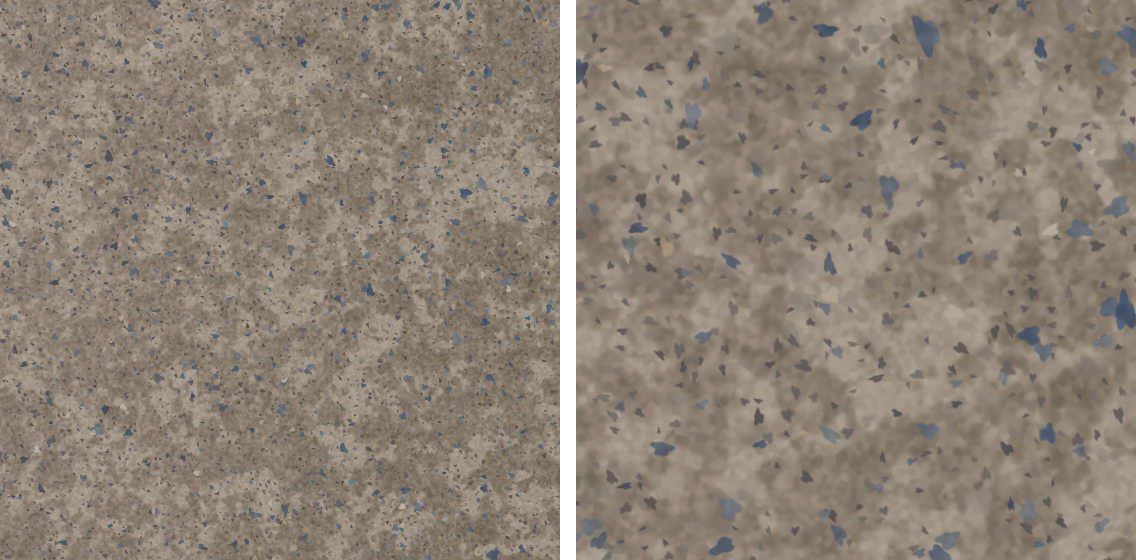
Left, the full canvas; right, a detail of the centre.
A three.js fragment shader for this texture:

```glsl
varying vec2 vUv;

vec2 hash2(vec2 p) {
  vec3 q = fract(p.xyx * vec3(0.1031, 0.1030, 0.0973));
  q += dot(q, q.yzx + 33.33);
  return fract((q.xx + q.yz) * q.zy);
}

// Cellular noise: random tones blended by distance to scattered points
float mottle(vec2 p) {
  vec2 cell = floor(p);
  float sum = 0.0, total = 0.0;
  for (int y = -1; y <= 1; y++)
    for (int x = -1; x <= 1; x++) {
      vec2 id = cell + vec2(x, y);
      vec2 d = id + hash2(id) - p;
      float weight = exp(-5.0 * dot(d, d));
      sum += weight * hash2(id + 71.7).x;
      total += weight;
    }
  return sum / total - 0.5;
}

// Scattered angular chips: x is coverage, y is a random tone per chip
vec2 chips(vec2 uv, float scale, float density, float minSize, float maxSize, float seed) {
  vec2 p = uv * scale;
  vec2 cell = floor(p);
  vec2 result = vec2(0.0);
  float soft = 0.0013 * scale;
  for (int y = -1; y <= 1; y++)
    for (int x = -1; x <= 1; x++) {
      vec2 id = cell + vec2(x, y);
      vec2 rnd = hash2(id + seed);
      vec2 shape = hash2(id + seed + 37.3);
      vec2 d = p - id - 0.1 - 0.8 * hash2(id + seed + 91.1);
      float turn = -0.5 + 2.6 * (shape.x - 0.5);
      d = mat2(cos(turn), -sin(turn), sin(turn), cos(turn)) * d;
      d.y *= mix(1.1, 2.1, shape.y);
      float a = atan(d.y, d.x);
      float radius = mix(minSize, maxSize, rnd.y * rnd.y) * scale;
      radius *= 1.0 + 0.2 * sin(3.0 * a + 40.0 * shape.x) + 0.12 * sin(5.0 * a + 50.0 * shape.y);
      float cover = 1.0 - smoothstep(radius - soft, radius + soft, length(d));
      cover *= step(rnd.x, density);
      if (cover > result.x) result = vec2(cover, fract(shape.x * 7.0 + shape.y * 5.0));
    }
  return result;
}

void main() {
  vec2 uv = vUv;
  float broad = mottle(uv * 7.0 + 3.0);
  float patches = mottle(uv * 24.0 + 11.0);
  float clumps = mottle(uv * 62.0 + 29.0);
  float grain = mottle(uv * 130.0 + 47.0);
  float fine = mottle(uv * 250.0 + 5.0);

  // Warm ground, paler and pinker to the upper left
  vec3 color = mix(vec3(0.565, 0.513, 0.463), vec3(0.535, 0.487, 0.424), smoothstep(0.0, 0.9, uv.x));
  color += 0.022 * (uv.y - 0.5);
  color += vec3(1.0, 0.98, 0.94) * (0.04 * broad + 0.05 * patches + 0.07 * clumps + 0.09 * grain + 0.10 * fine);

  // Pale worn cement
  float worn = smoothstep(0.03, 0.3, 0.35 * broad + 0.6 * patches + 0.6 * clumps + 0.35 * grain);
  color = mix(color, vec3(0.655, 0.612, 0.555) + 0.08 * fine, 0.65 * worn);

  // Faint grey stones
  vec2 faint = chips(uv, 55.0, 0.34, 0.003, 0.008, 13.0);
  color = mix(color, mix(vec3(0.45, 0.43, 0.41), vec3(0.54, 0.52, 0.49), faint.y), 0.5 * faint.x);

  // Small dark specks
  vec2 specks = chips(uv, 92.0, 0.36, 0.0018, 0.0044, 131.0);
  color = mix(color, mix(vec3(0.29, 0.28, 0.29), vec3(0.45, 0.43, 0.41), specks.y), 0.85 * specks.x);

  // Blue chips, more vivid to the right
  vec3 slate = mix(vec3(0.27, 0.29, 0.33), vec3(0.25, 0.32, 0.42), smoothstep(0.0, 0.7, uv.x));
  vec2 small = chips(uv, 42.0, 0.32, 0.003, 0.0078, 257.0);
  color = mix(color, mix(slate, vec3(0.45, 0.47, 0.49), small.y) + 0.08 * fine, 0.88 * small.x);
  vec2 large = chips(uv, 19.0, 0.22, 0.006, 0.012, 389.0);
  color = mix(color, mix(slate, vec3(0.43, 0.46, 0.49), large.y) + 0.12 * grain, 0.9 * large.x);

  // Sparse cream stones
  vec2 cream = chips(uv, 38.0, 0.07, 0.002, 0.0065, 521.0);
  color = mix(color, mix(vec3(0.66, 0.59, 0.48), vec3(0.76, 0.73, 0.66), cream.y), 0.8 * cream.x);

  gl_FragColor = vec4(color, 1.0);
}
```
